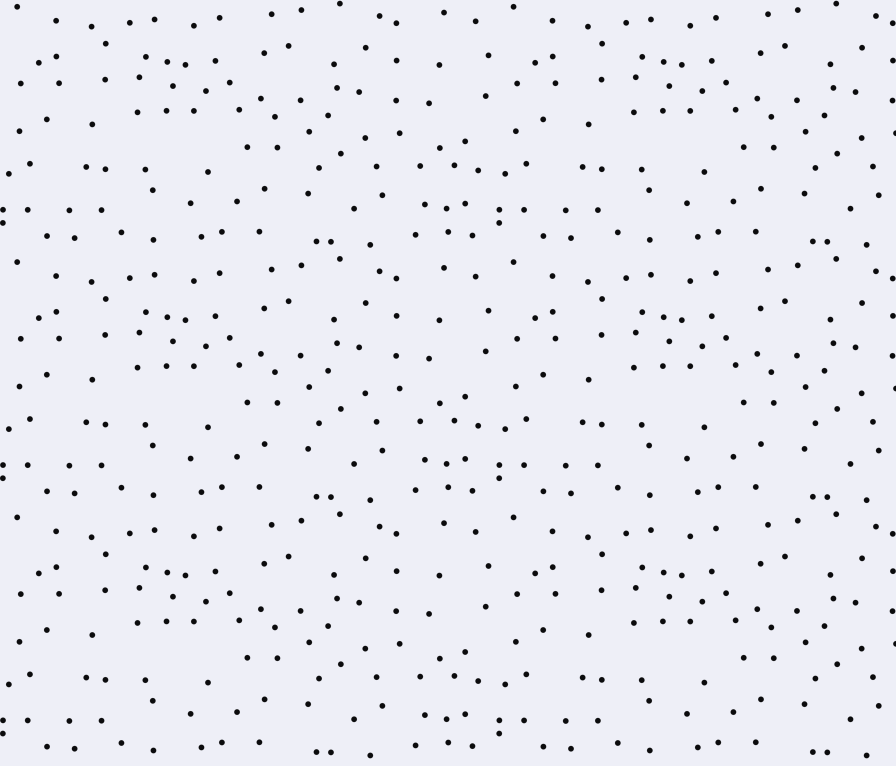
Reproduce this pattern procedurally as a Shadertoy shader.

```glsl
// Small ink dots scattered loosely on a pale ground, in a repeating tile.

#define TILE_SIZE   vec2(0.648, 0.3333)   // repeat, in canvas heights
#define TILE_CELLS  vec2(14.0, 7.0)       // one dot per cell
#define DOT_RADIUS  0.0037                // in canvas heights
#define JITTER      0.74                  // random spread within a cell
#define GATHER      0.032                 // pull towards the dense spots, in tiles
#define DENSE_SPOT  vec2(0.40, 0.75)      // where dots crowd, in tiles
#define GROUND      vec3(0.933, 0.938, 0.970)
#define INK         vec3(0.045, 0.045, 0.050)

const float TAU = 6.2831853;

vec2 hash2(vec2 p) {
    vec2 q = vec2(dot(p, vec2(127.1, 311.7)), dot(p, vec2(269.5, 183.3)));
    return fract(sin(q) * 43758.5453);
}

// Dot centre for a cell, in canvas heights; the hash wraps so tiles repeat.
vec2 dotCentre(vec2 cell) {
    vec2 offset = (hash2(mod(cell, TILE_CELLS) + 3.0) - 0.5) * JITTER;
    vec2 tilePos = (cell + 0.5 + offset) / TILE_CELLS;

    // Gather dots around two staggered spots per tile.
    vec2 phase = TAU * (tilePos - DENSE_SPOT);
    tilePos -= GATHER * sin(phase) * cos(phase.yx);
    return tilePos * TILE_SIZE;
}

float nearestDot(vec2 p) {
    vec2 home = floor(p / TILE_SIZE * TILE_CELLS);
    float nearest = 1.0;
    for (int y = -2; y <= 2; y++) {
        for (int x = -2; x <= 2; x++) {
            vec2 centre = dotCentre(home + vec2(x, y));
            nearest = min(nearest, distance(p, centre));
        }
    }
    return nearest;
}

void mainImage(out vec4 fragColor, in vec2 fragCoord) {
    vec2 p = fragCoord / iResolution.y;
    float softness = 0.7 / iResolution.y;

    float edge = nearestDot(p) - DOT_RADIUS;
    float coverage = 1.0 - smoothstep(-softness, softness, edge);

    fragColor = vec4(mix(GROUND, INK, coverage), 1.0);
}
```
